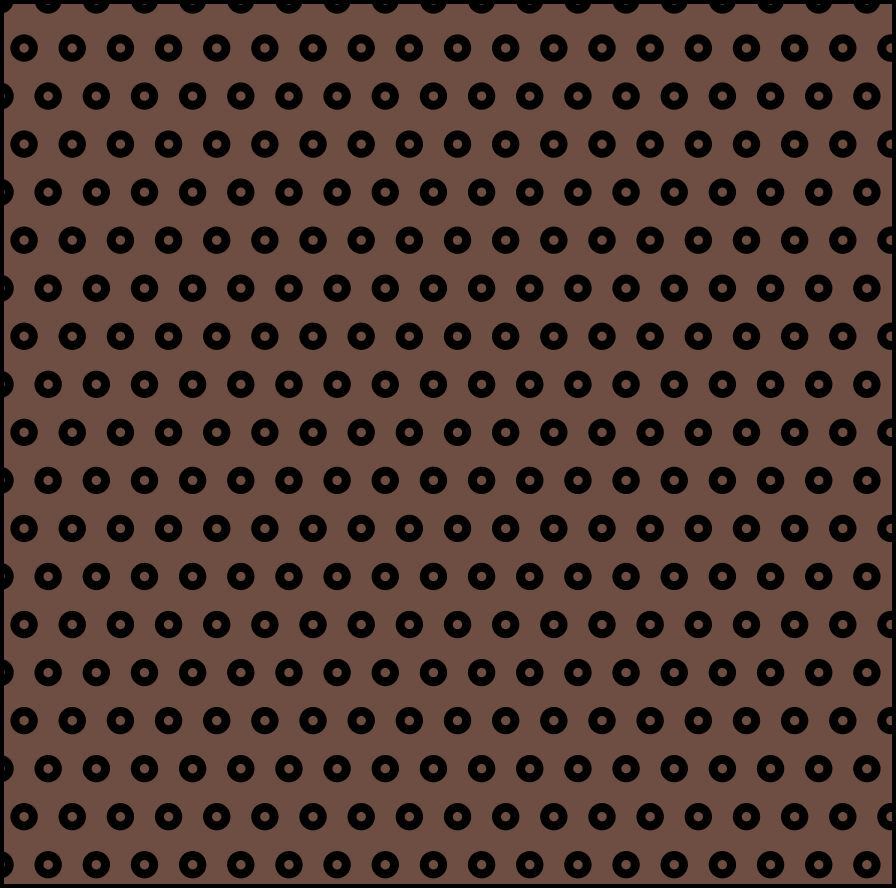
A WebGL 2 fragment shader for this pattern:

```glsl
#version 300 es
precision highp float;
// Staggered rows of thick black rings on flat brown, inside a thin black frame.
// The canvas is scaled to cells; each pixel is measured against the nearest
// ring centre of its row and against the canvas edge.

#define CELLS vec2(18.605, 18.485)   // repeats across and down
#define OUTER_RADIUS 0.284           // lengths below are in cells
#define INNER_RADIUS 0.097
#define FRAME_WIDTH 0.083
#define GROUND vec3(0.431, 0.306, 0.257)
#define INK vec3(0.004, 0.0, 0.0)

uniform vec2 u_resolution;
out vec4 fragColor;

// Signed distance to the nearest ring; odd rows shift by half a cell.
float ringDistance(vec2 p) {
    float row = floor(p.y + 0.5);
    float x = p.x - 0.5 * mod(row, 2.0);
    vec2 offset = vec2(x - floor(x + 0.5), p.y - row);
    float middle = 0.5 * (OUTER_RADIUS + INNER_RADIUS);
    float halfWidth = 0.5 * (OUTER_RADIUS - INNER_RADIUS);
    return abs(length(offset) - middle) - halfWidth;
}

// Signed distance to the frame along the canvas edge.
float frameDistance(vec2 p) {
    vec2 edge = min(p, CELLS - p);
    return min(edge.x, edge.y) - FRAME_WIDTH;
}

void main() {
    // Rows are counted from the top edge.
    vec2 uv = gl_FragCoord.xy / u_resolution;
    vec2 p = vec2(uv.x, 1.0 - uv.y) * CELLS;
    float pixel = CELLS.y / u_resolution.y;

    // Join the shapes, with one pixel of smoothing.
    float d = min(ringDistance(p), frameDistance(p));
    float ink = clamp(0.5 - d / pixel, 0.0, 1.0);
    fragColor = vec4(mix(GROUND, INK, ink), 1.0);
}
```
